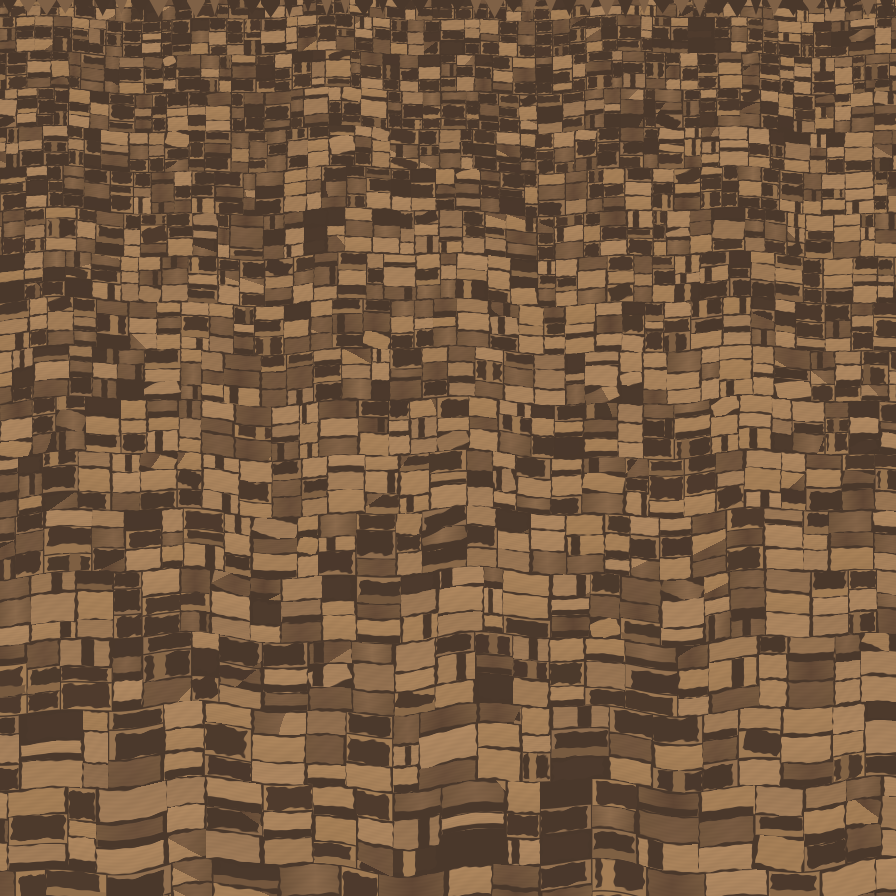
This texture is drawn by a WebGL 2 fragment shader. Its source:

```glsl
#version 300 es
precision highp float;

uniform vec2 u_resolution;
out vec4 fragColor;

#define ROW_HEIGHT 0.033    // at the bottom edge
#define ROW_SHRINK 0.95     // exponential rate towards the top
#define COLUMN_WIDTH 0.060
#define COLUMN_SHRINK 1.15
#define BAND_ROWS 3.0       // rows sharing one set of columns
#define EDGE_JITTER 0.5
#define RAGGEDNESS 0.075
#define MID_SHARE 0.21

const vec3 DARK = vec3(0.29, 0.22, 0.17);
const vec3 UMBER = vec3(0.37, 0.27, 0.20);
const vec3 BROWN = vec3(0.45, 0.34, 0.24);
const vec3 TAN = vec3(0.55, 0.42, 0.30);
const vec3 OCHRE = vec3(0.64, 0.49, 0.33);
const vec3 SAND = vec3(0.67, 0.52, 0.37);

vec3 hash3(vec3 p) {
    p = fract(p * vec3(0.1031, 0.1030, 0.0973));
    p += dot(p, p.yxz + 33.33);
    return fract((p.xxy + p.yxx) * p.zyx);
}

float columnEdge(float i, float band) {
    return i + (hash3(vec3(i, band, 11.0)).x - 0.5) * EDGE_JITTER;
}

// Rows stay level where two bands meet
float rowEdge(float r, float column) {
    float inside = min(1.0, mod(r, BAND_ROWS));
    return r + (hash3(vec3(column, r, 23.0)).y - 0.5) * EDGE_JITTER * inside;
}

float boxDistance(vec2 p, vec2 halfSize) {
    vec2 d = abs(p) - halfSize;
    return length(max(d, 0.0)) + min(max(d.x, d.y), 0.0);
}

float ragged(vec2 p, float phase) {
    return 0.5 * sin(p.x * 9.0 + phase) + 0.3 * sin(p.y * 13.0 + phase * 2.3)
         + 0.3 * sin(p.x * 23.0 - p.y * 17.0 + phase * 3.1);
}

vec3 blocks(vec2 uv, float aa) {
    // Rows compress upwards, with a slight sag along their length
    float v = (exp(ROW_SHRINK * uv.y) - 1.0) / (ROW_SHRINK * ROW_HEIGHT) + 8.0;
    v += 0.22 * sin(uv.x * 17.0 + uv.y * 5.0) + 0.13 * sin(uv.x * 41.0 + 2.0);
    float band = floor(v / BAND_ROWS);
    float bandY = log(max(0.3, 1.0 + ((band + 0.5) * BAND_ROWS - 8.0)
                * ROW_SHRINK * ROW_HEIGHT)) / ROW_SHRINK;
    vec2 unit = vec2(COLUMN_WIDTH * exp(-COLUMN_SHRINK * bandY),
                     ROW_HEIGHT * exp(-ROW_SHRINK * uv.y));

    // Find the jittered cell
    float u = uv.x / unit.x + 20.0 + 5.0 * hash3(vec3(band, 3.0, 7.0)).x;
    float i = floor(u);
    i += step(columnEdge(i + 1.0, band), u) - step(u, columnEdge(i, band));
    float column = i + band * 7.0;
    float r = floor(v);
    r += step(rowEdge(r + 1.0, column), v) - step(v, rowEdge(r, column));
    vec2 low = vec2(columnEdge(i, band), rowEdge(r, column));
    vec2 high = vec2(columnEdge(i + 1.0, band), rowEdge(r + 1.0, column));
    vec2 size = (high - low) * unit;
    vec2 p = (vec2(u, v) - 0.5 * (low + high)) * unit;
    vec2 q = p / size;
    vec3 kind = hash3(vec3(i, r, band));
    vec3 shape = hash3(vec3(r + 31.0, i, band + 5.0));
    vec3 extra = hash3(vec3(i + 57.0, band, r + 13.0));

    // Choose materials: faces on dark joints, dark slabs on pale rims
    float lightShare = mix(0.50, 0.25, smoothstep(0.55, 0.95, uv.y))
        + 0.07 * sin(uv.x * 13.0 + 3.0 * sin(uv.y * 9.0));
    bool pale = kind.x < lightShare;
    bool medium = !pale && kind.x < lightShare + MID_SHARE;
    bool darkSlab = !pale && !medium;
    vec3 ground = darkSlab && kind.y < 0.8 ? mix(TAN, OCHRE, kind.z) : DARK;
    vec3 face = mix(DARK, UMBER, 0.25 * kind.z * kind.z);
    if (pale) face = mix(mix(TAN, OCHRE, smoothstep(0.0, 0.5, kind.y)), SAND, kind.z);
    if (medium) face = mix(mix(UMBER, TAN, kind.z), BROWN, 2.0 * abs(q.x + 0.3 * (kind.y - 0.5)));

    // Soft shading and grain on the faces
    float grain = sin(q.x * 7.0 + q.y * 19.0 + kind.z * 40.0) * sin(q.y * 31.0 - q.x * 5.0);
    if (!darkSlab) face *= 1.0 + 0.025 * grain + 0.10 * q.y * (kind.y - 0.3);

    // One ragged slab, occasionally tilted, set off-centre in its cell
    float tilt = (shape.x - 0.5) * (extra.x < 0.08 ? 0.9 : 0.10);
    vec2 s = p - (shape.yz - 0.5) * size * (darkSlab ? 0.17 : 0.07);
    s = mat2(cos(tilt), sin(tilt), -sin(tilt), cos(tilt)) * s;
    vec2 fill = darkSlab ? vec2(0.44, 0.41) : vec2(0.475, 0.455);
    float rough = RAGGEDNESS * min(size.x, size.y) * (darkSlab ? 1.0 : 0.55);
    float d = boxDistance(s, size * fill) + rough * ragged(q, kind.z * 60.0);
    float border = min(0.5 * size.x - abs(p.x), 0.5 * size.y - abs(p.y));
    vec3 color = mix(DARK, ground, smoothstep(0.0, aa, border));
    color = mix(face, color, smoothstep(-0.5 * aa, 0.5 * aa, d));

    // Contrasting strip, flat along the base or upright as a plank
    if (extra.y < 0.28) {
        bool upright = extra.z < 0.4;
        vec2 at = upright ? vec2(shape.x - 0.5, 0.0) * 0.6 : vec2(0.0, -0.33);
        vec2 stripSize = upright ? vec2(0.12, 0.47) : vec2(0.48, 0.15);
        float strip = boxDistance(p - at * size, stripSize * size)
                    + 0.6 * rough * ragged(q + 3.0, kind.x * 50.0);
        vec3 ink = darkSlab ? mix(BROWN, OCHRE, shape.z) : DARK;
        color = mix(ink, color, smoothstep(-0.5 * aa, 0.5 * aa, strip));
    }
    return color;
}

void main() {
    vec2 uv = gl_FragCoord.xy / u_resolution.y;
    float aa = max(1.3 / u_resolution.y, 0.0016);
    vec3 color = blocks(uv, aa);

    // Narrow wedges hanging from the top edge
    float x = uv.x * 48.0;
    vec3 wedge = hash3(vec3(floor(x), 5.0, 9.0));
    float reach = (0.2 + 0.3 * wedge.x) * (uv.y - 0.980 - 0.006 * wedge.y) / 0.014;
    float wedgeDistance = (abs(fract(x) - 0.5) - reach) / 48.0;
    vec3 wedgeColor = mix(DARK, TAN, step(0.65, wedge.z) * 0.8);
    color = mix(wedgeColor, color, smoothstep(-0.5 * aa, 0.5 * aa, wedgeDistance));
    fragColor = vec4(color, 1.0);
}
```
